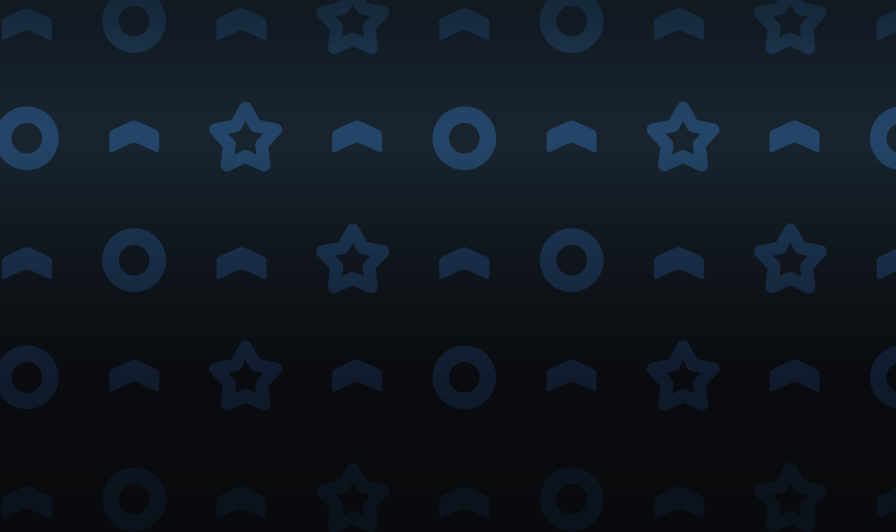
Reproduce this pattern procedurally as a WebGL 2 fragment shader.

```glsl
#version 300 es
precision highp float;
// Staggered rows of rings, chevrons and outlined stars on a dark night-blue ground.
// Each cell picks one distance function; vertical colour ramps light the ground
// and the motifs, brightest a quarter of the way down.
uniform vec2 u_resolution;
out vec4 fragColor;

// Lengths are in column pitches unless noted.
#define COLUMNS 8.192
#define ROW_PITCH 1.0933
#define FIRST_ROW 0.192
#define FIRST_COLUMN 0.2453
#define STAGGER 0.981
#define RING_RADIUS 0.2155
#define RING_HALF_WIDTH 0.0757
#define STAR_RADII vec2(0.288, 0.155)
#define STAR_HALF_WIDTH 0.0587
#define CHEVRON_HALF_SIZE vec2(0.229, 0.092)
#define CHEVRON_SLOPE 0.47
#define CORNER_RADIUS 0.03

const float PI = 3.14159265;

float ring(vec2 p) {
    return abs(length(p) - RING_RADIUS) - RING_HALF_WIDTH;
}

float segment(vec2 p, vec2 a, vec2 b) {
    vec2 ab = b - a;
    return length(p - a - ab * clamp(dot(p - a, ab) / dot(ab, ab), 0.0, 1.0));
}

// Fold into one half point of the star, then stroke its single edge.
float star(vec2 p) {
    float sector = 2.0 * PI / 5.0;
    float angle = abs(mod(atan(p.x, p.y) + 0.5 * sector, sector) - 0.5 * sector);
    vec2 q = length(p) * vec2(sin(angle), cos(angle));
    vec2 tip = vec2(0.0, STAR_RADII.x);
    vec2 valley = STAR_RADII.y * vec2(sin(0.5 * sector), cos(0.5 * sector));
    return segment(q, tip, valley) - STAR_HALF_WIDTH;
}

// Rounded box sheared down on both sides of a softened peak.
float chevron(vec2 p) {
    float side = sqrt(p.x * p.x + 0.0005);
    vec2 q = vec2(abs(p.x), abs(p.y + CHEVRON_SLOPE * side) * 0.905);
    vec2 d = q - CHEVRON_HALF_SIZE + CORNER_RADIUS;
    return length(max(d, 0.0)) + min(max(d.x, d.y), 0.0) - CORNER_RADIUS;
}

float motif(vec2 p) {
    // Row lookup, counted from the top; odd rows sit slightly high
    float row = floor((p.y - FIRST_ROW) / ROW_PITCH + 0.5);
    float odd = mod(row, 2.0);
    float y = FIRST_ROW + ROW_PITCH * row - 0.0213 * odd - p.y;

    // Column lookup; even rows are shifted by one column
    float x = p.x - FIRST_COLUMN - STAGGER * (1.0 - odd);
    float column = floor(x + 0.5);
    float kind = mod(column, 4.0);
    vec2 q = vec2(x - column, y);

    if (kind < 0.5) return ring(q);
    if (abs(kind - 2.0) < 0.5) return star(q + vec2(0.0, 0.011));
    // Chevrons lean away from the star and drop on even rows
    float drop = mix(0.048, 0.005, odd);
    return chevron(q - vec2(0.0187 * (kind - 2.0), 0.075 - drop));
}

// Colour ramp from the top (v = 0) to the bottom (v = 1).
vec3 ramp(float v, vec3 top, vec3 peak, vec3 middle, vec3 low, vec3 base) {
    vec3 c = mix(top, peak, smoothstep(0.0, 0.25, v));
    c = mix(c, middle, smoothstep(0.25, 0.48, v));
    c = mix(c, low, clamp((v - 0.46) / 0.25, 0.0, 1.0));
    return mix(c, base, clamp((v - 0.71) / 0.23, 0.0, 1.0));
}

void main() {
    vec2 fromTop = vec2(gl_FragCoord.x, u_resolution.y - gl_FragCoord.y);
    vec2 p = fromTop / u_resolution.x * COLUMNS;
    float v = fromTop.y / u_resolution.y;

    vec3 ground = ramp(v, vec3(0.065, 0.100, 0.130), vec3(0.093, 0.138, 0.182),
                       vec3(0.064, 0.090, 0.117), vec3(0.036, 0.043, 0.056),
                       vec3(0.034, 0.041, 0.052));
    vec3 ink = ramp(v, vec3(0.085, 0.160, 0.235), vec3(0.137, 0.270, 0.405),
                    vec3(0.095, 0.185, 0.285), vec3(0.060, 0.105, 0.175),
                    vec3(0.040, 0.070, 0.105));

    // Edge about one pixel wide
    float edge = 0.75 * COLUMNS / u_resolution.x;
    float cover = 1.0 - smoothstep(-edge, edge, motif(p));
    fragColor = vec4(mix(ground, ink, cover), 1.0);
}
```
